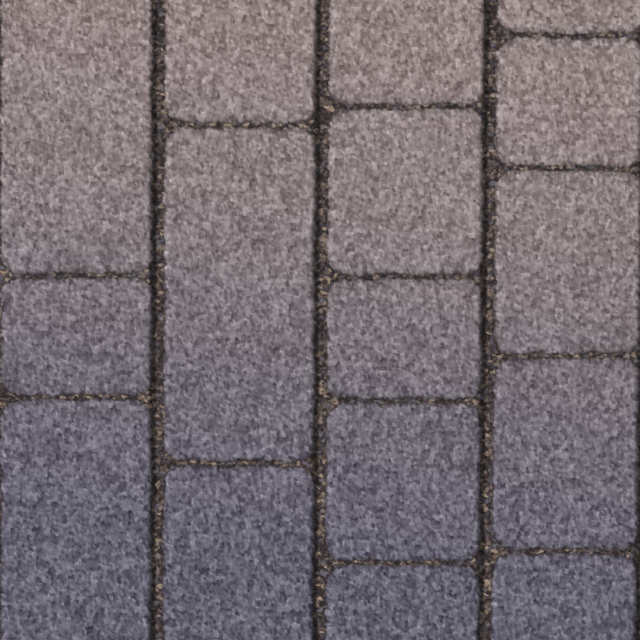
Give the GLSL for this texture, as a Shadertoy shader.

```glsl
// Four columns of worn, rounded paving stones with gritty joints between them.
// Each stone is a rounded box found from column and row joints; soft cellular
// noise gives the speckled relief, and a warm-to-cool gradient tints it all.

const vec3 COOL_STONE = vec3(0.395, 0.382, 0.438);
const vec3 WARM_STONE = vec3(0.568, 0.514, 0.510);
const vec3 DARK_SOIL = vec3(0.205, 0.178, 0.180);
const vec3 TAN_GRIT = vec3(0.610, 0.535, 0.475);
const vec3 SLATE_GRIT = vec3(0.410, 0.395, 0.430);

// Column joints, and the heights of the row joints within each column
const float COLUMN_JOINTS[5] = float[5](-0.008, 0.2475, 0.502, 0.763, 1.010);
const vec4 ROW_JOINTS[4] = vec4[4](
    vec4(-0.30, 0.379, 0.569, 1.30),
    vec4(-0.30, 0.276, 0.805, 1.30),
    vec4(0.120, 0.374, 0.568, 0.833),
    vec4(0.138, 0.444, 0.737, 0.945));
const vec2 JOINT_HALF_WIDTH = vec2(0.0095, 0.0045);
const float CORNER_RADIUS = 0.030;
const float COLUMN_LEAN = 0.012;

vec2 hash2(vec2 p) {
    vec3 q = fract(p.xyx * vec3(0.1031, 0.1030, 0.0973));
    q += dot(q, q.yzx + 33.33);
    return fract((q.xx + q.yz) * q.zy);
}

// Cellular noise: nearest distance, that cell's two random values, and a soft
// blend of the brightness of all cells close by
vec4 cellular(vec2 p) {
    vec2 cell = floor(p);
    vec3 nearest = vec3(9.0, 0.0, 0.0);
    vec2 blend = vec2(0.0);
    for (int j = -1; j <= 1; j++) {
        for (int i = -1; i <= 1; i++) {
            vec2 id = cell + vec2(i, j);
            vec2 toPoint = id + hash2(id + 57.0) - p;
            vec2 random = hash2(id + 131.0);
            float dist = length(toPoint);
            if (dist < nearest.x) nearest = vec3(dist, random);
            blend += vec2(random.x, 1.0) * exp(-4.5 * dist * dist);
        }
    }
    return vec4(nearest, blend.x / blend.y);
}

// Slow irregular waves, roughly -1 to 1
float waves(vec2 p) {
    return (sin(p.x + 1.7 * sin(p.y * 0.8)) + sin(p.y * 1.3 + 1.9 * sin(p.x * 0.7 + 2.0))
        + sin((p.x + p.y) * 1.9 + 1.3)) / 3.0;
}

// Speckled stone surface made of two sizes of grain, mean about 0.5
float relief(vec2 p) {
    vec2 slanted = vec2(p.x + 0.35 * p.y, p.y);
    return 0.5 * cellular(slanted * vec2(145.0, 110.0)).w
        + 0.5 * cellular(slanted * vec2(235.0, 190.0) + 9.0).w;
}

float roundedBox(vec2 p, vec2 halfSize, float radius) {
    vec2 q = abs(p) - halfSize + radius;
    return length(max(q, 0.0)) + min(max(q.x, q.y), 0.0) - radius;
}

// Bounds of the stone around p: left, bottom, right, top
vec4 stoneBounds(vec2 p) {
    int column = 0;
    for (int i = 1; i < 4; i++) if (p.x > COLUMN_JOINTS[i]) column = i;
    vec4 rows = ROW_JOINTS[column];
    float bottom = -0.3, top = 1.3;
    for (int i = 0; i < 4; i++) {
        if (rows[i] <= p.y) bottom = max(bottom, rows[i]);
        else top = min(top, rows[i]);
    }
    return vec4(COLUMN_JOINTS[column], bottom, COLUMN_JOINTS[column + 1], top);
}

vec3 stoneColor(vec2 p, float height, float slope) {
    float warmth = smoothstep(0.05, 0.92, p.y + 0.16 * (p.x - 0.5));
    vec3 base = mix(COOL_STONE, WARM_STONE, warmth);
    float mottle = 0.010 * waves(p * 31.0) + 0.014 * waves(p.yx * 83.0 + 3.0);
    return base + 0.22 * slope + 0.29 * (height - 0.5) + mottle;
}

// Crumbs of mixed size and tint, with a finer sand between them
vec3 gritColor(vec2 p) {
    vec2 bent = p + 0.003 * vec2(waves(p * 190.0), waves(p.yx * 170.0 + 5.0));
    vec4 pebble = cellular(bent * vec2(115.0, 150.0) + 20.0);
    float sand = cellular(p * 240.0 + 3.0).w;
    vec3 tint = mix(SLATE_GRIT, TAN_GRIT, smoothstep(0.15, 0.6, pebble.z));
    float brightness = 0.12 + 0.88 * pebble.y * pebble.y;
    float crumb = brightness * smoothstep(0.9, 0.15, pebble.x);
    return mix(DARK_SOIL, tint, clamp(crumb + 0.7 * (sand - 0.35), 0.0, 1.0));
}

void mainImage(out vec4 fragColor, in vec2 fragCoord) {
    vec2 p = fragCoord / iResolution.xy;
    float pixel = 1.0 / min(iResolution.x, iResolution.y);

    // Surface height, and its slope toward light from the upper left
    float height = relief(p);
    float slope = height - relief(p + vec2(-0.0018, 0.0022));

    // Stone outline, leaning and wavering slightly along its joints
    vec2 bent = p + vec2(0.0012, 0.0022) * vec2(waves(p.yx * 24.0), waves(p * 27.0));
    bent.x -= COLUMN_LEAN * p.x * (p.y - 0.5);
    vec4 bounds = stoneBounds(bent);
    vec2 local = bent - 0.5 * (bounds.xy + bounds.zw);
    vec2 halfSize = 0.5 * (bounds.zw - bounds.xy) - JOINT_HALF_WIDTH;
    float dist = roundedBox(local, halfSize, CORNER_RADIUS);
    dist += 0.005 * (0.5 - height) + 0.0012 * waves(p * 75.0);

    // Worn rim, and a shadow that falls off the right side into the joint
    vec3 stone = stoneColor(p, height, slope);
    float rim = smoothstep(-0.010, 0.001, dist);
    float beyondRight = local.x - halfSize.x;
    float shadow = smoothstep(-0.009, 0.000, beyondRight)
        * smoothstep(0.0094, 0.0035, beyondRight);
    float leftSide = smoothstep(-0.014, -0.002, -local.x - halfSize.x);
    stone *= 1.0 - 0.14 * rim - 0.36 * shadow + 0.12 * leftSide;

    // Soil is darkest right under the stone edges
    vec3 grit = gritColor(p) * (1.0 - 0.42 * shadow);
    grit *= mix(0.75, 1.0, smoothstep(0.0, 0.005, dist));

    float softness = 0.0020 + pixel;
    fragColor = vec4(clamp(mix(grit, stone, smoothstep(softness, -softness, dist)), 0.0, 1.0), 1.0);
}
```
